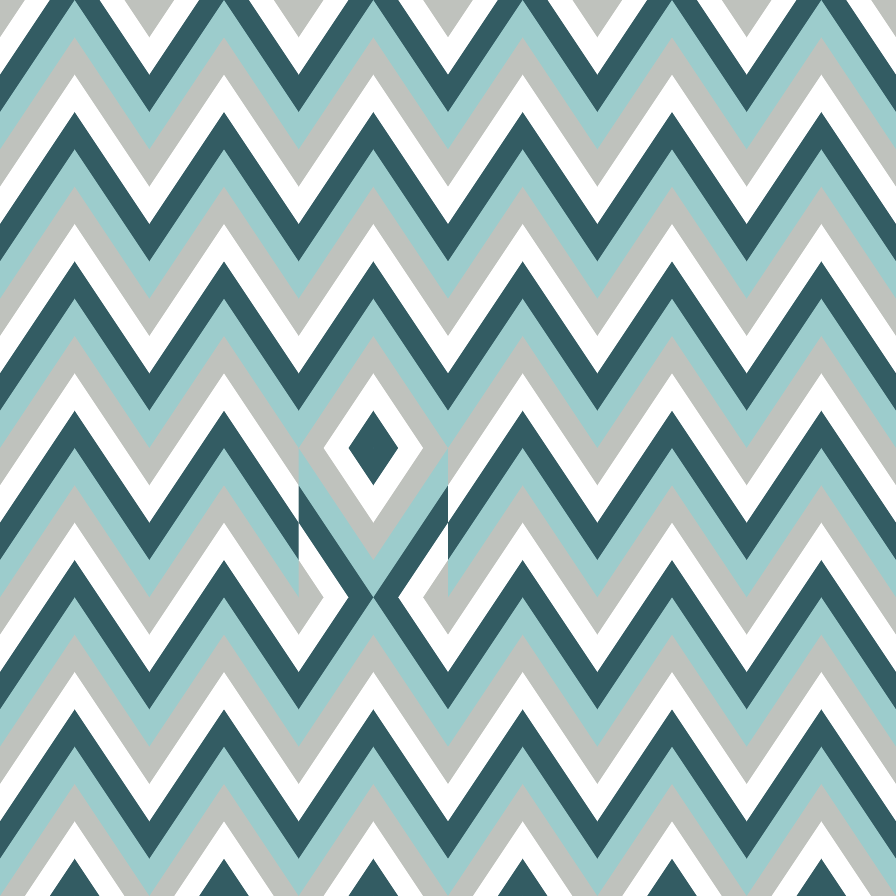
This pattern is drawn by a WebGL 2 fragment shader. Its source:

```glsl
#version 300 es
precision highp float;
// Four-colour zigzag stripes with one vertically mirrored cell forming a nested diamond.

uniform vec2 u_resolution;
out vec4 fragColor;

const float REPEATS = 6.0;               // cells across and down
const float SLOPE = 1.5;                 // rise over run of the zigzag
const float PHASE = 0.75;                // vertical shift, in cells
const float BANDS = 4.0;                 // equal stripes per cell
const vec2 MIRRORED_CELL = vec2(2.0, 3.0); // column from left, row from top

const vec3 STRIPES[4] = vec3[4](
    vec3(0.20, 0.36, 0.39),              // dark petrol
    vec3(0.61, 0.80, 0.80),              // pale teal
    vec3(0.75, 0.76, 0.74),              // warm grey
    vec3(1.00, 1.00, 1.00));             // white

// Stripe colour at a point in cell units, blended across the nearest stripe edge
vec3 zigzag(vec2 p, float pixel) {
    float bend = SLOPE * abs(fract(p.x) - 0.5);
    float band = BANDS * fract(p.y - bend - PHASE);
    float edge = floor(band + 0.5);
    float halfWidth = 0.5 * pixel * BANDS * length(vec2(1.0, SLOPE));
    int below = int(mod(edge, BANDS));
    int above = int(mod(edge + BANDS - 1.0, BANDS));
    float blend = smoothstep(-halfWidth, halfWidth, band - edge);
    return mix(STRIPES[above], STRIPES[below], blend);
}

// Smooth coverage of one unit cell
float cellMask(vec2 p, vec2 cell, float pixel) {
    vec2 d = 0.5 - abs(p - cell - 0.5);
    vec2 inside = clamp(d / pixel + 0.5, 0.0, 1.0);
    return inside.x * inside.y;
}

void main() {
    // Cell coordinates, with y running down from the top
    vec2 uv = gl_FragCoord.xy / u_resolution;
    vec2 p = REPEATS * vec2(uv.x, 1.0 - uv.y);
    float pixel = REPEATS / min(u_resolution.x, u_resolution.y);

    // Regular stripes, and the same stripes flipped upside down
    vec3 regular = zigzag(p, pixel);
    vec3 flipped = zigzag(vec2(p.x, -p.y), pixel);

    vec3 color = mix(regular, flipped, cellMask(p, MIRRORED_CELL, pixel));
    fragColor = vec4(color, 1.0);
}
```
